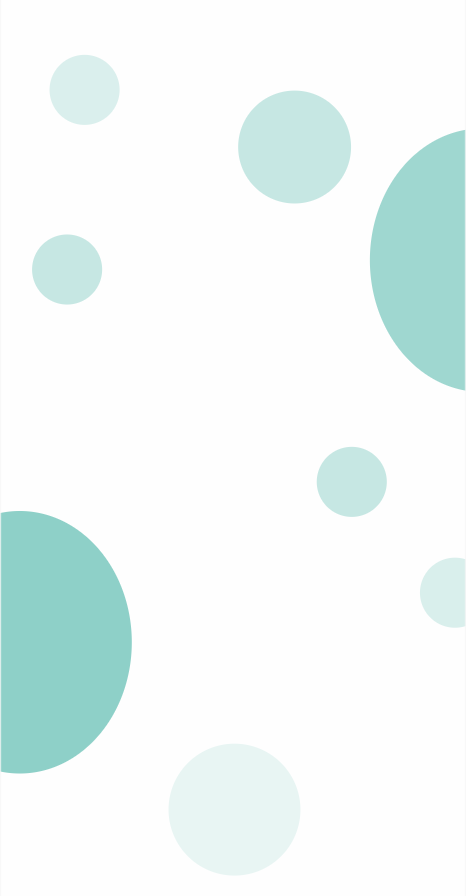
A WebGL 2 fragment shader for this background:

```glsl
#version 300 es
precision highp float;
// Flat pastel backdrop: soft teal discs and two large ovals on white.
// Each disc is an ellipse distance function, tinted and blended in a loop;
// a faint hairline closes the left and right sides.

uniform vec2 u_resolution;
out vec4 fragColor;

const vec3 PAPER = vec3(0.996);
const vec3 TEAL = vec3(0.557, 0.816, 0.784);
const vec3 HAIRLINE = vec3(0.965);
const float HAIRLINE_WIDTH = 0.0013;
const float HAIRLINE_OPACITY = 0.75;

// Centre and radii, in canvas heights
const int DISC_COUNT = 8;
const vec4 DISCS[DISC_COUNT] = vec4[](
    vec4(0.0944, 0.8997, 0.0391, 0.0391),
    vec4(0.3288, 0.8359, 0.0630, 0.0630),
    vec4(0.0749, 0.6992, 0.0391, 0.0391),
    vec4(0.3926, 0.4622, 0.0391, 0.0391),
    vec4(0.5078, 0.3385, 0.0391, 0.0391),
    vec4(0.2617, 0.0964, 0.0736, 0.0736),
    vec4(0.5378, 0.7096, 0.1250, 0.1471),
    vec4(0.0221, 0.2832, 0.1250, 0.1465)
);
// Strength of the teal in each disc
const float TINTS[DISC_COUNT] = float[](
    0.32, 0.50, 0.50, 0.50, 0.33, 0.20, 0.85, 1.0
);

// Approximate signed distance to an axis-aligned ellipse
float ellipseDistance(vec2 p, vec2 radii) {
    float k = max(length(p / radii), 1e-4);
    float slope = max(length(p / (radii * radii)), 1e-4);
    return k * (k - 1.0) / slope;
}

// Coverage of a shape, softened over one pixel
float coverage(float dist, float pixel) {
    return clamp(0.5 - dist / pixel, 0.0, 1.0);
}

void main() {
    float pixel = 1.0 / u_resolution.y;
    vec2 p = gl_FragCoord.xy * pixel;
    float width = u_resolution.x * pixel;

    // Discs
    vec3 color = PAPER;
    for (int i = 0; i < DISC_COUNT; i++) {
        float dist = ellipseDistance(p - DISCS[i].xy, DISCS[i].zw);
        vec3 tint = mix(PAPER, TEAL, TINTS[i]);
        color = mix(color, tint, coverage(dist, pixel));
    }

    // Side hairlines
    float side = min(p.x, width - p.x) - HAIRLINE_WIDTH;
    color = mix(color, HAIRLINE, HAIRLINE_OPACITY * coverage(side, pixel));

    fragColor = vec4(color, 1.0);
}
```
